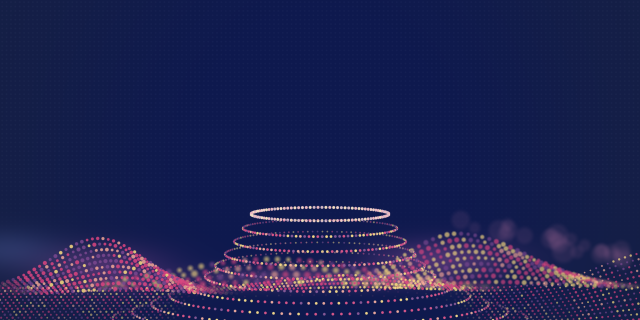
Reproduce this background procedurally as a WebGL 2 fragment shader.

```glsl
#version 300 es
precision highp float;
// A navy field with a tapering stack of dotted rings above a sea of dots.
// Each wave is a family of dotted curves squeezed between a bell-shaped crest
// and a base line; the rings are ellipses sampled at even angles.
uniform vec2 u_resolution;
out vec4 outColor;

struct Wave {
  float level, height, centre, leftWidth, rightWidth; // crest shape
  float base, shear, rows, gap;                       // layout of the rows
  float radius, blur, gold, alpha, spread;            // look of the dots
};

const Wave LEFT   = Wave(0.095, 0.160, 0.31, 0.21, 0.20, 0.080, 0.10, 10.0, 0.0165, 0.0058, 0.0018, 0.10, 0.85, 0.0);
const Wave RIGHT  = Wave(0.105, 0.165, 1.43, 0.23, 0.30, 0.100, 0.12,  9.0, 0.0220, 0.0070, 0.0040, 0.38, 0.65, 0.0);
const Wave MIDDLE = Wave(0.105, 0.085, 0.85, 0.40, 0.42, 0.095, 0.06,  4.0, 0.0340, 0.0090, 0.0075, 0.42, 0.60, 0.0);
const Wave RIM    = Wave(0.098, 0.042, 1.10, 0.30, 0.26, 0.090, 0.04,  4.0, 0.0130, 0.0042, 0.0012, 0.45, 0.85, 0.0);
const Wave GROUND = Wave(0.100, 0.115, 2.06, 0.25, 0.25, -0.03, 0.06, 14.0, 0.0180, 0.0034, 0.0000, 0.16, 0.72, 1.0);

const vec3 NAVY = vec3(0.055, 0.098, 0.305);
const vec3 EDGE_NAVY = vec3(0.080, 0.120, 0.275);
const vec3 PINK = vec3(0.86, 0.27, 0.50);
const vec3 PURPLE = vec3(0.48, 0.28, 0.56);
const vec3 PEACH = vec3(0.95, 0.65, 0.59);
const vec3 GOLD = vec3(0.98, 0.86, 0.50);
const vec3 CREAM = vec3(1.00, 0.92, 0.88);
const float TAU = 6.28318;
const float RING_DOTS = 110.0;
const float GRID_STEP = 0.0137;

float hash(vec2 p) {
  vec3 q = fract(vec3(p.xyx) * 0.1031);
  q += dot(q, q.yzx + 33.33);
  return fract((q.x + q.y) * q.z);
}

float disc(float d, float radius, float blur) {
  float soft = max(blur, 0.7 / u_resolution.y);
  return 1.0 - smoothstep(radius - soft, radius + soft, d);
}

vec4 over(vec4 below, vec3 colour, float alpha) {
  return below * (1.0 - alpha) + vec4(colour, 1.0) * alpha;
}

vec3 dotColour(float pick, float gold) {
  if (pick < gold) return GOLD;
  float rest = (pick - gold) / (1.0 - gold);
  return rest < 0.55 ? PINK : rest < 0.8 ? PURPLE : PEACH;
}

float bump(float x, Wave w) {
  float d = x - w.centre;
  float k = d / (d < 0.0 ? w.leftWidth : w.rightWidth);
  return exp(-k * k);
}

// Dotted rows from the crest (t = 0) down to the base (t = 1).
vec4 waveDots(vec2 p, Wave w) {
  vec4 layer = vec4(0.0);
  for (int j = 0; j < 16; j++) {
    float row = float(j);
    if (row >= w.rows) break;
    float t = row / w.rows;
    float offset = row * 0.37 * w.gap;
    float cell = floor((p.x - offset) / w.gap);
    float x = (cell + 0.5) * w.gap + offset;
    float b = bump(x - t * w.shear, w);
    float y = mix(w.level + w.height * b, w.base, t);
    float streak = hash(vec2(floor(x * 11.0 + row * 0.4), row + w.rows));
    float pick = mix(streak, hash(vec2(cell, row)), step(0.6, hash(vec2(row, cell + 7.0))));
    float radius = w.radius * mix(0.7, 1.1, hash(vec2(cell + 31.0, row)));
    float fade = max(smoothstep(0.02, 0.3, b), w.spread * (1.0 - 0.45 * t));
    float a = disc(length(p - vec2(x, y)), radius, w.blur) * fade * w.alpha;
    layer = over(layer, dotColour(pick, w.gold), a);
  }
  return layer;
}

// Rings that widen downwards and flare into the ground.
vec4 ringDots(vec2 p) {
  vec4 layer = vec4(0.0);
  for (int i = 0; i < 11; i++) {
    float k = float(i);
    float flare = max(k - 5.0, 0.0);
    vec2 q = p - vec2(1.0, 0.331 - 0.0456 * k + 0.0013 * k * k);
    vec2 r = vec2(0.216 + 0.0247 * k + 0.0008 * k * k + 0.021 * flare, 0.021 + 0.0052 * k);
    float angle = atan(q.y / r.y, q.x / r.x);
    for (int s = 0; s < 2; s++) { // move to the closest point of the ellipse
      vec2 tangent = r * vec2(-sin(angle), cos(angle));
      angle -= dot(r * vec2(cos(angle), sin(angle)) - q, tangent) / dot(tangent, tangent);
    }
    float id = mod(floor(angle / TAU * RING_DOTS + 0.5), RING_DOTS);
    float a = id / RING_DOTS * TAU;
    float front = 0.5 - 0.5 * sin(a);
    float shade = mix(k < 5.5 ? 0.5 : 0.1, 0.95, smoothstep(0.2, 0.8, front));
    vec3 tint = dotColour(hash(vec2(id, k + 3.0)), 0.22);
    tint = mix(tint, CREAM, i == 0 ? 0.75 : 0.12);
    float radius = i == 0 ? 0.0046 : mix(0.0026, 0.0042, front);
    float d = length(q - r * vec2(cos(a), sin(a)));
    layer = over(layer, tint, disc(d, radius, 0.0) * (i == 0 ? 0.95 : shade));
  }
  return layer;
}

vec3 place(vec3 colour, vec4 layer, float mask) {
  return colour * (1.0 - layer.a * mask) + layer.rgb * mask;
}

float glow(vec2 p, vec2 centre, vec2 size) {
  vec2 q = (p - centre) / size;
  return exp(-dot(q, q));
}

void main() {
  vec2 p = gl_FragCoord.xy / u_resolution.y;
  p.x += 1.0 - 0.5 * u_resolution.x / u_resolution.y;

  // Field and its faint dot grid
  vec3 colour = mix(NAVY, EDGE_NAVY, smoothstep(0.35, 1.1, length((p - vec2(1.0, 0.45)) * vec2(1.0, 0.8))));
  vec2 grid = (fract(p / GRID_STEP) - 0.5) * GRID_STEP;
  colour += 0.022 * disc(length(grid), 0.0025, 0.0015) * smoothstep(0.2, 0.5, p.y);

  // Haze behind the waves
  colour += vec3(0.08, 0.09, 0.12) * glow(p, vec2(0.02, 0.22), vec2(0.16, 0.06));
  colour += vec3(0.22, 0.08, 0.13) * glow(p, vec2(0.32, 0.16), vec2(0.20, 0.07));
  colour += vec3(0.24, 0.10, 0.14) * glow(p, vec2(1.38, 0.19), vec2(0.22, 0.06));
  colour += vec3(0.22, 0.10, 0.12) * glow(p, vec2(0.95, 0.13), vec2(0.35, 0.035));
  for (int i = 0; i < 24; i++) {
    float n = float(i);
    float x = mix(1.32, 1.95, hash(vec2(n, 2.0)));
    float y = 0.18 + 0.11 * bump(x, RIGHT) + 0.05 * hash(vec2(n, 5.0));
    float size = mix(0.016, 0.036, hash(vec2(n, 9.0)));
    colour = mix(colour, mix(PURPLE, PEACH, 0.3), 0.14 * disc(length(p - vec2(x, y)), size, 0.01));
  }

  // Waves, ground and rings from back to front
  colour = place(colour, waveDots(p, RIGHT), 1.0);
  colour = place(colour, waveDots(p, MIDDLE), 1.0);
  colour = place(colour, waveDots(p, LEFT), 1.0);
  float outside = smoothstep(0.40, 0.52, abs(p.x - 1.0) + 0.4 * (p.y - 0.06));
  colour = place(colour, waveDots(p, GROUND), outside);
  colour = place(colour, ringDots(p), 1.0);
  colour = place(colour, waveDots(p, RIM), 1.0);
  outColor = vec4(colour, 1.0);
}
```
